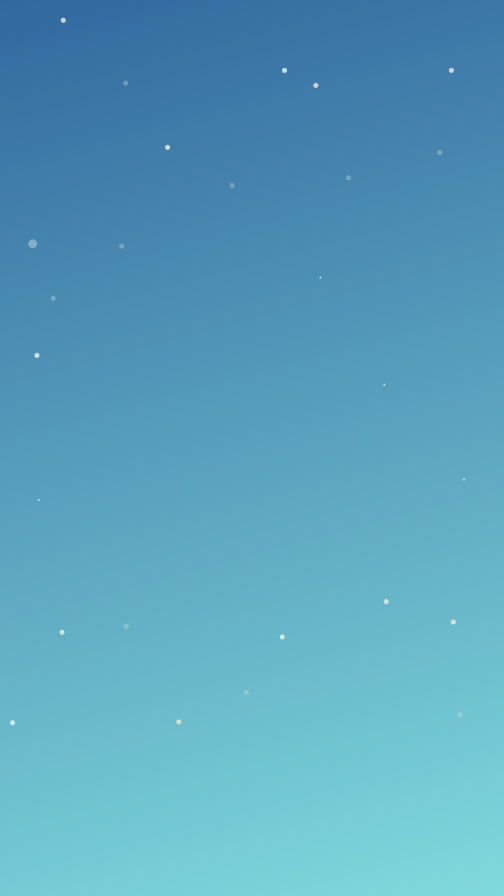
Reproduce this background procedurally as a Shadertoy shader.

```glsl
// A calm blue-to-aqua sky sprinkled with small pale motes.
// The sky is one tilted linear gradient; the motes are jittered cells that
// thin out near the centre and the floor, with one larger soft mote at left.

#define SKY_TOP     vec3(0.194, 0.408, 0.623)
#define SKY_BOTTOM  vec3(0.503, 0.852, 0.865)
#define MOTE_COOL   vec3(0.88, 0.97, 0.91)
#define MOTE_WARM   vec3(0.95, 0.89, 0.80)
#define TILT        0.262               // gradient lean in radians
#define GRID        vec2(5.0, 8.0)      // cells across and up
#define SEED        17.0
#define TINY_RADIUS 0.0019              // radii in canvas widths
#define MOTE_RADIUS 0.0050
#define BIG_RADIUS  0.0088
#define BIG_PLACE   vec2(0.065, 0.728)

vec3 hash3(vec2 p) {
    vec3 q = fract(p.xyx * vec3(0.1031, 0.1030, 0.0973));
    q += dot(q, q.yxz + 33.33);
    return fract((q.xxy + q.yzz) * q.zyx);
}

// Antialiased disc coverage; offset is measured in canvas widths.
float disc(vec2 offset, float radius) {
    float pixel = 1.0 / iResolution.x;
    return smoothstep(0.6 * pixel, -0.6 * pixel, length(offset) - radius);
}

// Gradient running corner to corner, from the upper left to the lower right.
vec3 sky(vec2 uv, vec2 size) {
    vec2 direction = vec2(sin(TILT), -cos(TILT));
    float span = dot(size, abs(direction));
    float t = dot((uv - 0.5) * size, direction) / span + 0.5;
    return mix(SKY_TOP, SKY_BOTTOM, t);
}

// Chance that a mote exists: high around the rim, low in the open middle.
float density(vec2 place) {
    float rim = smoothstep(0.12, 0.32, length((place - 0.5) * vec2(0.8, 1.0)));
    float aboveFloor = step(0.11, place.y);
    float upper = smoothstep(0.65, 0.8, place.y);
    return aboveFloor * mix(0.25, 0.78 + 0.17 * upper, rim);
}

// Each mote stays inside its own cell, so one lookup is enough.
vec4 mote(vec2 uv, vec2 size) {
    vec2 cell = floor(uv * GRID);
    vec3 jitter = hash3(cell + SEED);
    vec3 look = hash3(cell + SEED + 71.0);
    vec2 place = (cell + mix(vec2(0.12), vec2(0.88), jitter.xy)) / GRID;

    float tiny = step(look.x, 0.26);
    float faint = step(look.y, 0.36);
    float radius = mix(MOTE_RADIUS, TINY_RADIUS, tiny);
    float alpha = mix(0.82, 0.30, faint * (1.0 - tiny));
    float present = step(jitter.z, density(place));
    float cover = disc((uv - place) * size, radius) * alpha * present;
    return vec4(mix(MOTE_COOL, MOTE_WARM, look.z), cover);
}

void mainImage(out vec4 fragColor, in vec2 fragCoord) {
    vec2 uv = fragCoord / iResolution.xy;
    vec2 size = vec2(1.0, iResolution.y / iResolution.x);

    vec3 color = sky(uv, size);
    vec4 dust = mote(uv, size);
    color = mix(color, dust.rgb, dust.a);
    color = mix(color, MOTE_COOL, 0.38 * disc((uv - BIG_PLACE) * size, BIG_RADIUS));

    fragColor = vec4(color, 1.0);
}
```
